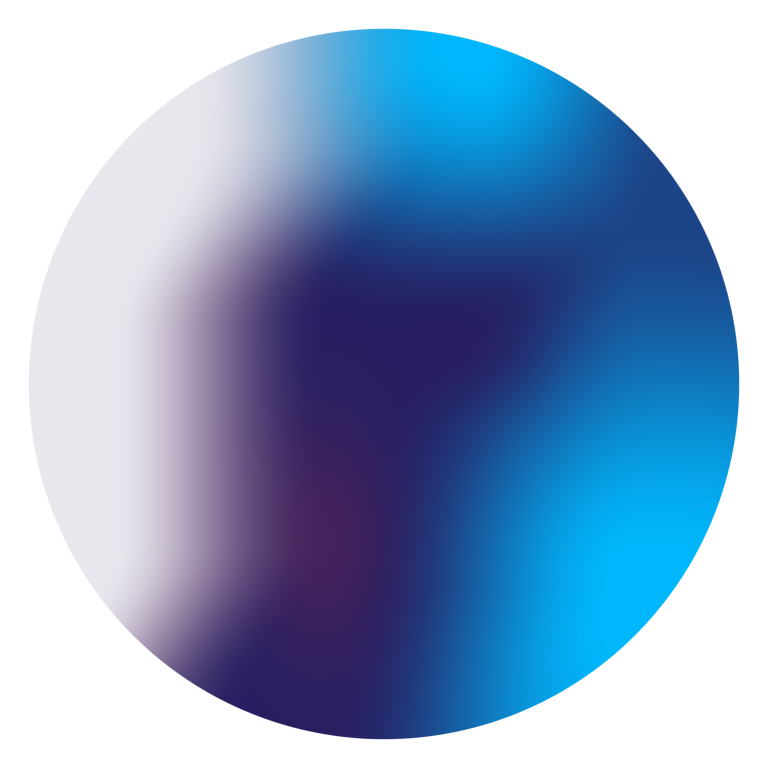
Write a three.js fragment shader that draws this background.

```glsl
// A round disc on white, filled with a soft blurred gradient: two cyan glows
// over deep indigo, a plum haze, and a pale mist sweeping in from the left.
// Each glow is a stretched radial falloff; the mist is a curved soft edge.

varying vec2 vUv;

const vec3 PAPER  = vec3(1.0);
const vec3 INDIGO = vec3(0.147, 0.122, 0.384);
const vec3 CYAN   = vec3(0.0, 0.718, 0.992);
const vec3 PLUM   = vec3(0.27, 0.135, 0.36);
const vec3 VIOLET = vec3(0.158, 0.112, 0.375);
const vec3 MIST   = vec3(0.91, 0.906, 0.933);
const vec3 MAUVE_SHADE = vec3(0.0, 0.05, 0.05);

// Smooth ramp that falls from 1 at the near distance to 0 at the far one
float fade(float near, float far, float d) {
  return 1.0 - smoothstep(near, far, d);
}

// Scales each half axis on its own: xScale = (left, right), yScale = (down, up)
vec2 stretch(vec2 q, vec2 xScale, vec2 yScale) {
  return q * vec2(q.x < 0.0 ? xScale.x : xScale.y,
                  q.y < 0.0 ? yScale.x : yScale.y);
}

// Gaussian haze with separate radii across and up
float haze(vec2 p, vec2 center, vec2 radius) {
  vec2 q = (p - center) / radius;
  return exp(-dot(q, q));
}

// Cyan light from the top, from the lower right, and faintly along the right
float cyanAmount(vec2 p) {
  vec2 top = stretch(p - vec2(0.618, 0.935), vec2(0.75, 1.35), vec2(1.0));
  float topGlow = fade(0.013, 0.365, length(top));

  vec2 low = p - vec2(0.833, 0.232);
  low.x += 0.25 * max(-low.y, 0.0);
  low = stretch(low, vec2(1.0, 0.4), vec2(0.5, 0.77));
  float lowGlow = fade(0.026, 0.365, length(low));

  float diagonal = p.x - 0.625 + 0.3 * (p.y - 0.661);
  float rightTint = 0.25 * smoothstep(0.0, 0.208, diagonal);

  // Screen blend keeps the overlaps soft
  return 1.0 - (1.0 - topGlow) * (1.0 - lowGlow) * (1.0 - rightTint);
}

// Pale cover on the left; its edge leans right above and left below
float mistAmount(vec2 p, float upper) {
  float lower = fade(0.036, 0.297, p.y);
  float middle = 0.283 + 0.124 * upper - 0.117 * lower;
  float halfWidth = 0.141 + 0.022 * upper;
  return fade(middle - halfWidth, middle + halfWidth, p.x);
}

vec3 discColor(vec2 p) {
  vec3 color = mix(INDIGO, CYAN, cyanAmount(p));
  color = mix(color, VIOLET, 0.7 * haze(p, vec2(0.6, 0.54), vec2(0.08, 0.06)));
  color = mix(color, PLUM, haze(p, vec2(0.417, 0.297), vec2(0.09, 0.16)));

  float upper = smoothstep(0.57, 0.831, p.y);
  float mist = mistAmount(p, upper);
  color = mix(color, MIST, mist);

  // Mauve shading along the transition
  return color - MAUVE_SHADE * 4.0 * mist * (1.0 - mist) * (1.0 - upper);
}

void main() {
  float edge = length(vUv - 0.5) - 0.4625;
  float inside = fade(-0.001, 0.001, edge);
  gl_FragColor = vec4(mix(PAPER, discColor(vUv), inside), 1.0);
}
```
